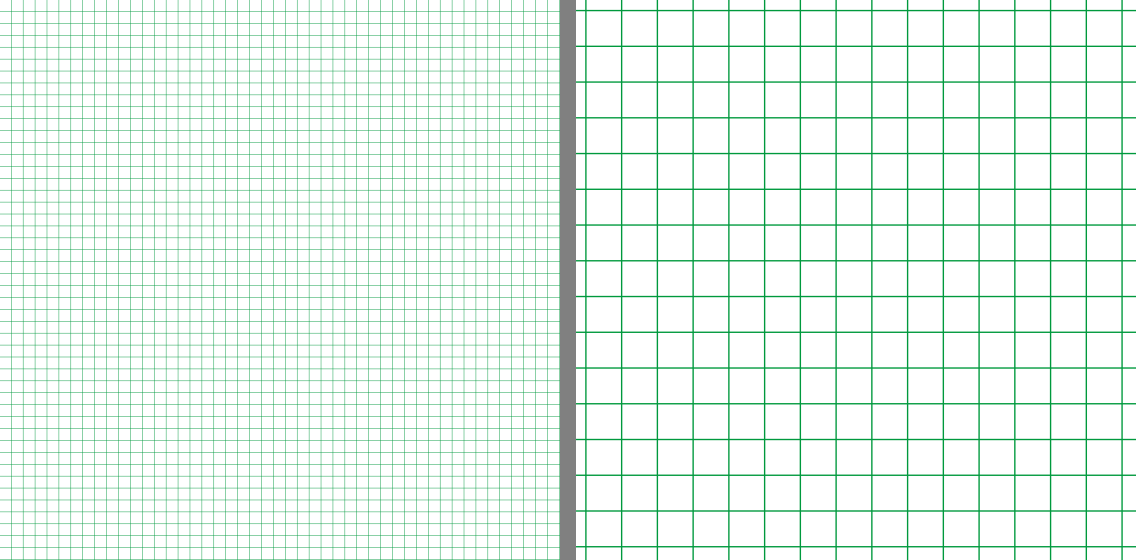
Left, the full canvas; right, a detail of the centre.
A WebGL 1 fragment shader for this pattern:

```glsl
precision highp float;
// Graph paper: a square grid of thin green rules on plain white.
// Each rule is a repeated one-dimensional bar whose exact coverage of the
// pixel footprint is computed, so hairlines keep an even weight at any size.

uniform vec2 u_resolution;

#define REPEATS      47.0                    // cells across and down
#define LINE_WIDTH   0.00082                 // share of the canvas side
#define GRID_ORIGIN  vec2(0.9988, 0.0008)    // one crossing of the grid
#define PAPER_COLOR  vec3(1.0, 1.0, 1.0)
#define RULE_COLOR   vec3(0.0, 0.6, 0.24)

// Signed distance to the nearest rule on each axis, in canvas units.
vec2 ruleOffset(vec2 uv) {
    vec2 cell = (uv - GRID_ORIGIN) * REPEATS;
    return (fract(cell + 0.5) - 0.5) / REPEATS;
}

// Fraction of the pixel interval that each axis' rule overlaps.
vec2 ruleCoverage(vec2 offset, vec2 pixel) {
    vec2 halfPixel = 0.5 * pixel;
    vec2 halfLine = vec2(0.5 * LINE_WIDTH);
    vec2 upper = min(offset + halfPixel, halfLine);
    vec2 lower = max(offset - halfPixel, -halfLine);
    return clamp((upper - lower) / pixel, 0.0, 1.0);
}

void main() {
    vec2 pixel = 1.0 / u_resolution;
    vec2 uv = gl_FragCoord.xy * pixel;

    // Union of vertical and horizontal rules.
    vec2 coverage = ruleCoverage(ruleOffset(uv), pixel);
    float ink = 1.0 - (1.0 - coverage.x) * (1.0 - coverage.y);

    gl_FragColor = vec4(mix(PAPER_COLOR, RULE_COLOR, ink), 1.0);
}
```
